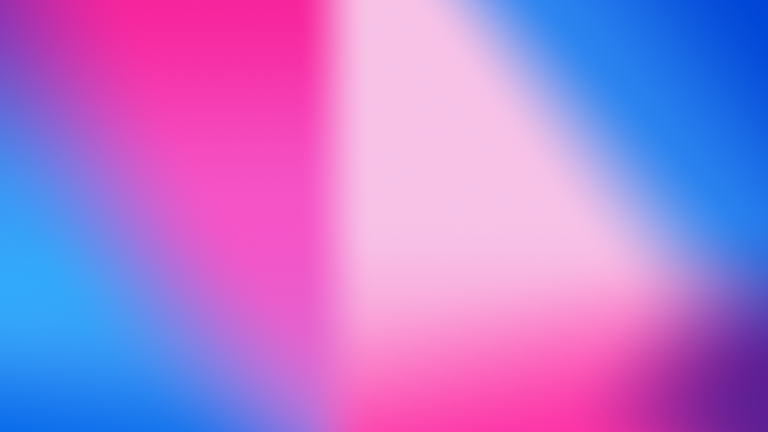
A Shadertoy shader for this background:

```glsl
// Soft studio gradient: a blue-to-magenta field on the left meets a pale
// pink panel at a blurred vertical fold, and blue and violet close the right.
// Each field is a few blended colours, joined by wide curved smoothsteps.

// Left field: blue below a bowed diagonal, magenta above it
vec3 leftField(float x, float t) {
    float d = x - (0.04 + 0.16 * t + 0.17 * t * t);

    vec3 blue = mix(vec3(0.40, 0.18, 0.70), vec3(0.24, 0.57, 0.95), smoothstep(-0.1, 0.48, t));
    blue = mix(blue, vec3(0.03, 0.41, 0.92), smoothstep(0.68, 1.05, t - 0.35 * x));
    float glow = exp(-12.0 * x * x - 28.0 * (t - 0.66) * (t - 0.66));
    blue = mix(blue, vec3(0.19, 0.68, 0.99), 0.85 * glow);

    vec3 magenta = mix(vec3(0.97, 0.14, 0.61), vec3(0.96, 0.33, 0.78), smoothstep(-0.05, 0.5, t));
    magenta = mix(magenta, vec3(0.84, 0.43, 0.83), smoothstep(0.5, 1.0, t));
    return mix(blue, magenta, smoothstep(-0.16, 0.14, d));
}

// Right field: pale pink warming downwards, bounded by blue and violet
vec3 rightField(float x, float t) {
    float d = x - (0.625 + 0.45 * t - 0.20 * smoothstep(0.62, 1.0, t));

    vec3 pink = mix(vec3(0.97, 0.76, 0.905), vec3(0.98, 0.62, 0.84), smoothstep(0.5, 0.85, t));
    float heat = smoothstep(0.68, 1.12, t + 0.35 * (x - 0.5));
    pink = mix(pink, vec3(0.99, 0.20, 0.65), heat);

    vec3 edge = mix(vec3(0.17, 0.52, 0.94), vec3(0.0, 0.27, 0.84), smoothstep(0.06, 0.38, d));
    edge = mix(edge, vec3(0.37, 0.12, 0.58), smoothstep(0.48, 0.88, t));
    float spread = 0.09 + 0.05 * t;
    return mix(pink, edge, smoothstep(-spread, spread, d));
}

void mainImage(out vec4 fragColor, in vec2 fragCoord) {
    vec2 uv = fragCoord / iResolution.xy;
    float t = 1.0 - uv.y; // depth below the top edge

    // Blurred vertical fold between the two fields
    float fold = smoothstep(0.385, 0.48, uv.x - 0.01 * t);
    vec3 color = mix(leftField(uv.x, t), rightField(uv.x, t), fold);

    // Small hash dither against banding
    vec3 h = fract(vec3(fragCoord.xyx) * 0.1031);
    h += dot(h, h.yzx + 33.33);
    color += (fract((h.x + h.y) * h.z) - 0.5) / 255.0;

    fragColor = vec4(clamp(color, 0.0, 1.0), 1.0);
}
```
